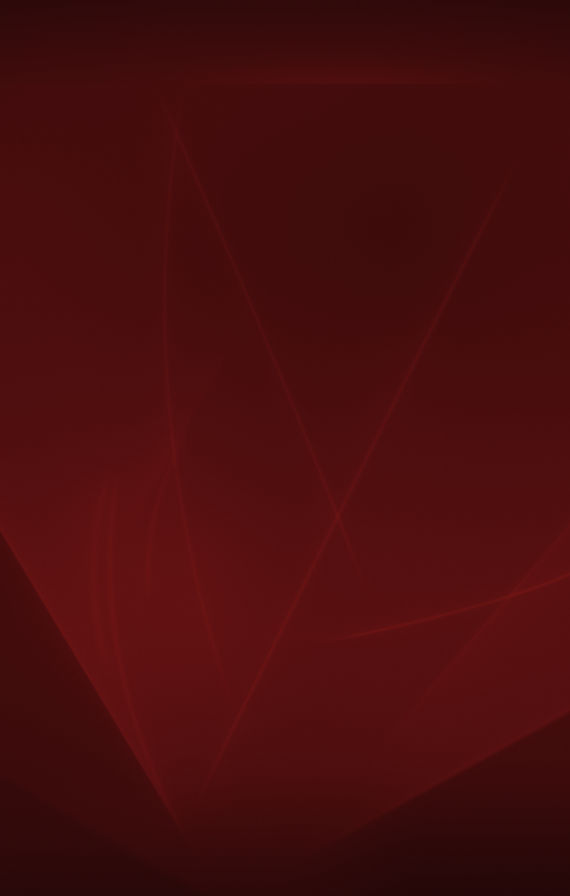
This background is drawn by a Shadertoy shader. Its source:

```glsl
// Dark red abstract backdrop: soft glows, folded wedges and thin light strands.
#define ASPECT 0.6354
#define BASE_RED 0.274
#define BAND_GLOW 0.064
#define STRAND_GAIN 0.043
#define HEADER_Y 0.906
#define TINT vec3(1.0, 0.178, 0.184)

float glow(vec2 p, vec2 center, vec2 size) {
    vec2 d = (p - center) / size;
    return exp(-dot(d, d));
}

// Signed distance to the line a-b, positive on its left.
float side(vec2 p, vec2 a, vec2 b) {
    vec2 d = normalize(b - a);
    return dot(p - a, vec2(-d.y, d.x));
}

// Parabolic thread from a to b: a fine core, with a halo wider on its left.
float strand(vec2 p, vec2 a, vec2 b, float bow, float width) {
    float t = (p.y - a.y) / (b.y - a.y);
    float x = mix(a.x, b.x, t) + bow * 4.0 * t * (1.0 - t);
    float slope = (b.x - a.x + bow * 4.0 * (1.0 - 2.0 * t)) / (b.y - a.y);
    float d = (p.x - x) * inversesqrt(1.0 + slope * slope);
    float fade = smoothstep(0.0, 0.16, t) * smoothstep(1.0, 0.84, t);
    float halo = exp(-abs(d) / (width * (d < 0.0 ? 7.0 : 3.0)));
    return fade * (exp(-d * d / (width * width)) + 0.45 * halo);
}

float hash(vec2 p) {
    return fract(sin(dot(p, vec2(127.1, 311.7))) * 43758.5);
}

float noise(vec2 p) {
    vec2 i = floor(p), f = fract(p);
    f = f * f * (3.0 - 2.0 * f);
    vec2 e = vec2(1.0, 0.0);
    return mix(mix(hash(i), hash(i + e), f.x),
               mix(hash(i + e.yx), hash(i + e.xx), f.x), f.y);
}

void mainImage(out vec4 fragColor, in vec2 fragCoord) {
    vec2 uv = fragCoord / iResolution.xy;
    vec2 p = uv * vec2(ASPECT, 1.0);
    float aa = max(0.001, 1.0 / iResolution.y);

    // Broad light and shadow
    float band = (p.y - 0.31) / 0.22;
    float red = BASE_RED + BAND_GLOW * exp(-band * band);
    red += 0.040 * glow(p, vec2(0.17, 0.33), vec2(0.12, 0.14));
    red += 0.018 * glow(p, vec2(0.04, 0.60), vec2(0.17, 0.24));
    red -= 0.028 * glow(p, vec2(0.43, 0.74), vec2(0.20, 0.13));
    red += 0.008 * (noise(p * vec2(9.0, 7.0)) - 0.5);

    // Soft sheet edge where the bright folds overlap
    float sheet = p.x - 0.187 - 0.55 * (p.y - 0.485);
    float sheetFade = smoothstep(0.38, 0.48, p.y) * smoothstep(0.66, 0.52, p.y);
    red += 0.022 * sheetFade * smoothstep(0.003, -0.003, sheet) * exp(min(sheet, 0.0) / 0.05);

    // Folded wedges along the lower sides
    float leftFold = side(p, vec2(0.0, 0.408), vec2(0.215, 0.050));
    float lowLeft = side(p, vec2(0.0, 0.141), vec2(0.143, 0.056));
    float rightFold = side(p, vec2(0.391, 0.128), vec2(0.635, 0.414));
    float lowRight = side(p, vec2(0.299, 0.023), vec2(0.635, 0.208));
    float leftFade = smoothstep(0.04, 0.16, p.y);
    red += 0.026 * leftFade * exp(-abs(leftFold) / 0.025);
    red += 0.030 * leftFade * exp(-abs(leftFold) / 0.003);
    red *= 1.0 - 0.25 * smoothstep(0.03, 0.16, p.y) * smoothstep(aa, -aa, leftFold);
    red *= 1.0 - 0.12 * smoothstep(0.002, -0.012, lowLeft);
    float rightFade = smoothstep(0.39, 0.54, p.x);
    red += 0.022 * rightFade * smoothstep(aa, -aa, rightFold) * exp(min(rightFold, 0.0) / 0.06);
    red += 0.028 * rightFade * exp(-abs(rightFold) / 0.003);
    float lowFade = smoothstep(0.30, 0.48, p.x);
    red += 0.028 * lowFade * exp(-abs(lowRight) / 0.005);
    red *= 1.0 - 0.21 * lowFade * smoothstep(aa, -0.006, lowRight);

    // Light strands
    float light = 0.65 * strand(p, vec2(0.208, 0.920), vec2(0.268, 0.185), -0.050, 0.0023);
    light += 0.80 * strand(p, vec2(0.168, 0.915), vec2(0.415, 0.325), 0.005, 0.0019);
    light += 0.95 * strand(p, vec2(0.588, 0.845), vec2(0.205, 0.075), -0.002, 0.0021);
    light += 0.65 * strand(p, vec2(0.135, 0.490), vec2(0.215, 0.050), -0.043, 0.0030);
    light += 0.50 * strand(p, vec2(0.215, 0.530), vec2(0.167, 0.325), -0.018, 0.0030);
    light += 0.45 * strand(p, vec2(0.124, 0.480), vec2(0.124, 0.240), -0.020, 0.0045);
    light += 1.15 * strand(p, vec2(0.665, 0.374), vec2(0.345, 0.280), 0.038, 0.0018);
    red += STRAND_GAIN * light;

    // Header strip with a lit lower edge
    float header = smoothstep(HEADER_Y - aa, HEADER_Y + aa, p.y);
    float above = max(p.y - HEADER_Y, 0.0);
    float strip = 0.270 - 0.85 * above;
    strip += 0.042 * glow(vec2(p.x, above), vec2(0.38, 0.0), vec2(0.14, 0.025));
    red = mix(red, strip, header);

    // Darkened bottom and corners
    red *= mix(0.60, 1.0, smoothstep(-0.04, 0.17, p.y));
    red *= 1.0 - 0.08 * smoothstep(0.75, 1.0, p.y) * pow(abs(uv.x * 2.0 - 1.0), 2.0);

    vec3 color = red * TINT + vec3(0.0, 0.004, 0.005) * smoothstep(0.28, 0.16, red);
    color += (hash(floor(uv * 512.0)) - 0.5) / 255.0;
    fragColor = vec4(color, 1.0);
}
```
